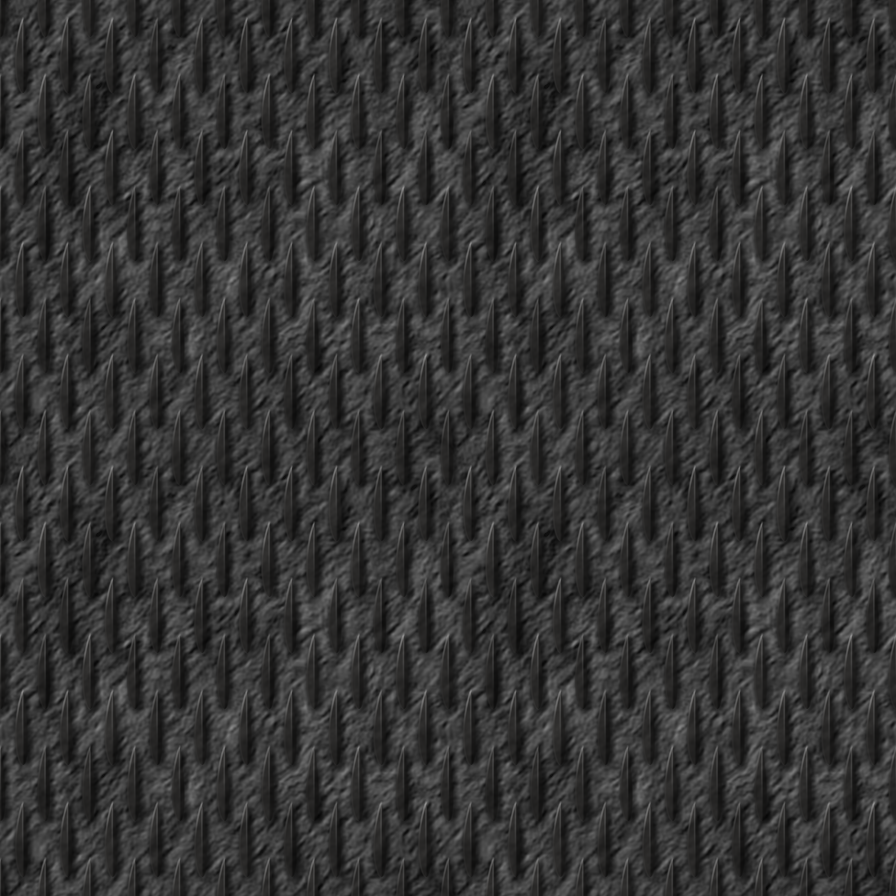
Write a WebGL 2 fragment shader that draws this texture.

```glsl
#version 300 es
precision highp float;
// Dark slate sheet with diagonal grain and staggered rows of raised, blade-shaped studs.

uniform vec2 u_resolution;
out vec4 fragColor;

float hash(vec2 p) {
    vec3 q = fract(vec3(p.xyx) * 0.1031);
    q += dot(q, q.yzx + 33.33);
    return fract((q.x + q.y) * q.z);
}

// Value noise that wraps after a whole number of cells.
float noise(vec2 p, vec2 period) {
    vec2 i = floor(p), f = fract(p);
    f = f * f * (3.0 - 2.0 * f);
    vec2 a = mod(i, period), b = mod(i + 1.0, period);
    return mix(mix(hash(a), hash(vec2(b.x, a.y)), f.x),
               mix(hash(vec2(a.x, b.y)), hash(b), f.x), f.y);
}

float cloud(vec2 t, float cells) {
    float sum = 0.0, weight = 0.5;
    for (int i = 0; i < 4; i++) {
        sum += weight * noise(t * cells, vec2(cells));
        cells *= 2.0;
        weight *= 0.5;
    }
    return sum / 0.9375;
}

// Rock height: gently warped streaks rising to the right, with finer grit on top.
float rockHeight(vec2 t) {
    t += 0.022 * (vec2(cloud(t, 8.0), cloud(t + 0.37, 9.0)) - 0.5);
    vec2 grain = vec2(t.x - t.y, t.x + t.y);
    float coarse = noise(grain * vec2(53.0, 19.0), vec2(53.0, 19.0));
    float fine = noise(grain * vec2(89.0, 37.0) + 5.0, vec2(89.0, 37.0));
    float grit = noise(t * 140.0, vec2(140.0));
    return 0.45 * coarse + 0.35 * fine + 0.2 * grit;
}

// Half width of a blade: long taper to the top (v = 1), blunter foot (v = -1).
float bladeWidth(float v) {
    v = clamp(v, -1.0, 1.0);
    return 0.135 * pow(1.0 - v, 0.85) * sqrt(1.0 + v);
}

vec3 addStud(vec3 base, vec2 cell, vec2 offset, float rock) {
    vec2 p = cell - offset;
    vec2 id = mod(floor(p), vec2(10.0, 4.0));
    float wear = hash(id + offset * 7.0 + 3.0);
    vec2 d = fract(p) - 0.5;
    float v = d.y / 0.33;
    float x = d.x + 0.035 * (1.0 - v * v) - 0.01;
    float w = bladeWidth(v);
    float within = smoothstep(1.08, 0.96, abs(v));

    // Soft contact shade, deeper to the lower right.
    float gap = abs(x - 0.04) - bladeWidth(v * 0.9 + 0.08);
    float shade = smoothstep(0.13, -0.04, gap) * smoothstep(1.2, 0.8, abs(v + 0.06));
    base *= 1.0 - 0.55 * shade;

    // Two facets meeting at a bowed ridge.
    float body = smoothstep(-0.025, 0.025, w - abs(x)) * within;
    float ridge = x - 0.25 * w;
    float facet = mix(0.16, 0.095, smoothstep(-0.03, 0.03, ridge));
    facet += 0.1 * (rock - 0.5) + 0.02 * v + 0.02 * (wear - 0.5);
    vec3 metal = facet * vec3(1.02, 1.0, 0.98);
    metal += 0.13 * smoothstep(0.035, 0.0, abs(ridge)) * smoothstep(-0.8, 0.7, v);
    base = mix(base, metal, body);

    // Thin lit rim, strongest at the tip and worn unevenly.
    float rim = smoothstep(0.04, 0.0, abs(x + 0.9 * w)) * within;
    base += rim * (0.03 + 0.2 * smoothstep(-0.1, 0.9, v)) * (0.6 + 0.6 * wear);
    return base;
}

void main() {
    vec2 uv = gl_FragCoord.xy / u_resolution;
    vec2 tile = uv * 2.0;

    // Relief of the rock, lit from the upper left.
    float rock = rockHeight(tile);
    float slope = rock - rockHeight(tile + vec2(-0.004, 0.004));
    float patches = cloud(tile, 5.0);
    float tone = 0.225 + 0.3 * slope + 0.2 * (rock - 0.5) + 0.16 * (patches - 0.5);

    // Sparse pale scuffs and dark pits.
    float scuff = smoothstep(0.58, 0.78, cloud(tile + 0.61, 7.0));
    tone += 0.12 * scuff * rock;
    tone -= 0.05 * smoothstep(0.66, 0.8, cloud(tile + 0.23, 13.0));
    vec3 color = vec3(max(tone, 0.06));

    // Twenty studs across, eight down, on two interleaved lattices.
    vec2 cell = uv * vec2(20.0, 8.0);
    for (int i = 0; i < 2; i++) {
        color = addStud(color, cell, vec2(0.5 * float(i)), rock);
    }
    fragColor = vec4(clamp(color, 0.0, 1.0), 1.0);
}
```
